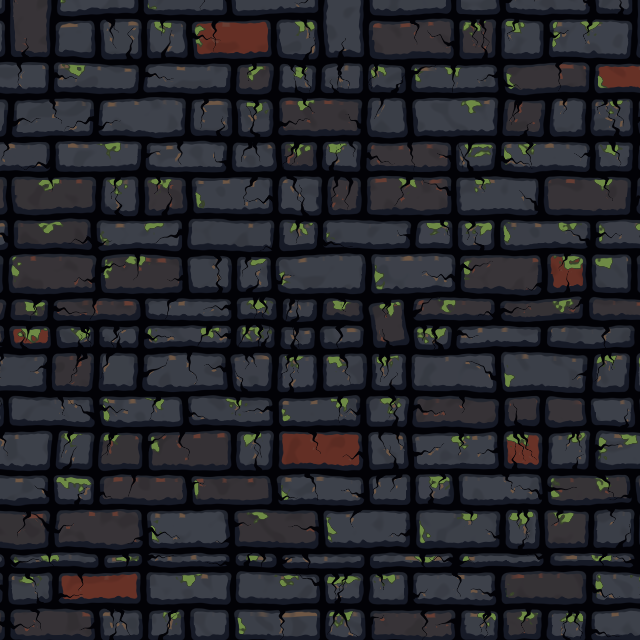
Write a WebGL 1 fragment shader that draws this texture.

```glsl
precision highp float;
// A dungeon wall of dark stone bricks in 18 uneven courses, about nine bricks across.
// Each course is a row of units; random joints are dropped so that some bricks span two.
// Distance functions shape rim, face and cracks; gradient noise adds wear, chips and moss.

#define CANVAS 768.0        // design units across the canvas
#define UNIT_WIDTH 53.7     // width of a single brick
#define GAP 3.6             // half width of the mortar
#define RIM 4.0             // shaded border of a brick
#define WOBBLE 4.0          // waviness of the courses
#define JITTER 7.0          // shift of the vertical joints
#define CRACKED 0.68        // chance of each crack
#define MOSSY 0.42          // chance of moss
#define BROWN 0.32          // chance of a brown brick
#define RED 0.025           // chance of a red brick

uniform vec2 u_resolution;

float hash(vec2 p) {
  vec3 q = fract(p.xyx * vec3(0.1031, 0.1030, 0.0973));
  q += dot(q, q.yzx + 33.33);
  return fract((q.x + q.y) * q.z);
}

float slope(vec2 cell, vec2 offset) {
  float angle = 6.2832 * hash(cell);
  return dot(vec2(cos(angle), sin(angle)), offset);
}

float noise(vec2 p) {
  vec2 i = floor(p), f = p - i, e = vec2(1.0, 0.0);
  vec2 u = f * f * f * (f * (f * 6.0 - 15.0) + 10.0);
  return mix(mix(slope(i, f), slope(i + e, f - e), u.x),
             mix(slope(i + e.yx, f - e.yx), slope(i + 1.0, f - 1.0), u.x), u.y);
}

float roundBox(vec2 p, vec2 halfSize, float radius) {
  radius = min(radius, min(halfSize.x, halfSize.y));
  vec2 q = abs(p) - halfSize + radius;
  return length(max(q, 0.0)) + min(max(q.x, q.y), 0.0) - radius;
}

float fill(float d) {
  float soft = 0.75 * CANVAS / u_resolution.y;
  return 1.0 - smoothstep(-soft, soft, d);
}

// Course layout: tall and low rows alternate, with a few narrow ones
float rowHeight(float row) {
  if (row > 15.5) return 44.0;
  if (row > 14.5) return 23.0;
  if (row > 7.5 && row < 9.5) return 33.0;
  float tallParity = row < 8.0 ? 1.0 : 0.0;
  return row < 0.5 || mod(row, 2.0) == tallParity ? 52.0 : 42.0;
}

bool isLoose(float unit, float row) { return unit == 8.0 && row > 7.5 && row < 9.5; }
bool isTall(float unit, float row) {
  return isLoose(unit, row) || (row < 1.5 && mod(unit, 7.0) == 0.0);
}
bool besideTall(float k, float row) { return isTall(k, row) || isTall(k - 1.0, row); }

float jointWeight(float k, float row) {
  return besideTall(k, row) ? 2.0 : hash(vec2(k + 40.0, row + 7.0)) + 0.3 * mod(k + row, 2.0);
}
bool hasJoint(float k, float row) {
  return jointWeight(k, row) >= min(jointWeight(k - 1.0, row), jointWeight(k + 1.0, row));
}
float jointX(float k, float row) {
  float shift = besideTall(k, row) ? 0.0 : hash(vec2(k + 9.0, row + 61.0)) - 0.5;
  return 10.0 + UNIT_WIDTH * k + JITTER * shift;
}

void main() {
  vec2 p = gl_FragCoord.xy / u_resolution.y * CANVAS;
  p.y = CANVAS - p.y;
  p += WOBBLE * vec2(noise(p / 45.0), noise(p / 55.0 + 19.0));

  // Find the course, then the brick
  float top = -31.0, row = 0.0;
  for (int i = 0; i < 17; i++) {
    if (p.y < top + rowHeight(row)) break;
    top += rowHeight(row);
    row += 1.0;
  }
  float bottom = top + rowHeight(row);
  float unit = floor((p.x - 10.0) / UNIT_WIDTH);
  if (p.x < jointX(unit, row)) unit -= 1.0;
  else if (p.x >= jointX(unit + 1.0, row)) unit += 1.0;
  float left = hasJoint(unit, row) ? unit : unit - 1.0;
  float right = hasJoint(unit + 1.0, row) ? unit + 1.0 : unit + 2.0;
  vec2 corner = vec2(jointX(left, row), jointX(right, row));
  bool loose = isLoose(unit, row);
  if (isTall(unit, row)) {
    if (mod(row, 2.0) < 0.5) bottom += rowHeight(row + 1.0);
    else { top -= rowHeight(row - 1.0); row -= 1.0; }
  }

  // Brick space: centred, slightly tilted, y pointing down
  vec2 id = vec2(left + 23.0, row + 31.0);
  float seed = 97.0 * hash(id);
  vec2 size = 0.5 * vec2(corner.y - corner.x, bottom - top) - GAP - (loose ? 2.0 : 0.0);
  vec2 q = p - 0.5 * vec2(corner.x + corner.y, top + bottom);
  float tilt = loose ? 0.15 : 0.03 * (hash(id + 3.0) - 0.5);
  q = vec2(q.x * cos(tilt) - q.y * sin(tilt), q.x * sin(tilt) + q.y * cos(tilt));
  float grain = noise(q / 8.0 + seed);
  vec2 faceSize = size - vec2(RIM, RIM + 0.5);
  float brick = roundBox(q, size, 6.0) + 1.5 * noise(q / 14.0 + seed);
  float notch = step(0.0, q.y) * 5.0 * max(noise(vec2(q.x / 9.0, seed)), 0.0);
  float face = roundBox(q + vec2(0.0, 1.5), faceSize, 4.0) + 2.0 * grain + notch;

  // Cracks enter wide bricks from the sides, narrow ones from top and bottom
  float crack = 99.0, lip = 99.0, moss = 99.0;
  for (int i = 0; i < 3; i++) {
    vec2 key = id + 13.0 * float(i + 1);
    float a = hash(key), b = hash(key + 5.0), side = i == 1 ? 1.0 : -1.0;
    bool wide = size.x > 36.0 && i < 2;
    vec2 start = wide ? vec2(side * size.x, (a - 0.4) * size.y) : vec2((a - 0.5) * size.x, side * size.y);
    vec2 dir = normalize(wide ? vec2(-side, b - 0.65) : vec2(b - 0.5, -side));
    float reach = mix(16.0, 40.0, hash(key + 8.0));
    float t = dot(q - start, dir);
    float s = dot(q - start, vec2(-dir.y, dir.x)) + 7.0 * noise(vec2(t / 8.0, a * 50.0));
    float taper = clamp(1.0 - t / reach, 0.0, 1.0);
    float skip = 99.0 * step(CRACKED, hash(key + 11.0));
    crack = min(crack, max(abs(s) - 0.9 * taper - 3.0 * pow(taper, 4.0), t - reach) + skip);
    lip = min(lip, max(max(abs(s * sign(dir.x) - 2.5) - 1.5, t - reach), 2.0 - 10.0 * grain) + skip);
    if (i != 1) moss = min(moss, length((q - start) * vec2(1.0, 0.8)) - 11.0 + 12.0 * grain
                                 + 99.0 * step(MOSSY, hash(key + 17.0)));
  }
  float chip = max(abs(q.y + faceSize.y) - 3.0, 2.5 - 10.0 * noise(vec2(q.x / 15.0, seed + 4.0)));
  chip = min(chip, lip);

  // Colours, from mortar up to moss and cracks
  float kind = hash(id + 29.0);
  bool brown = kind < BROWN, red = kind < RED;
  vec3 mortarColor = vec3(0.008, 0.008, 0.025);
  vec3 rimColor = mix(vec3(0.085, 0.10, 0.15), vec3(0.13, 0.145, 0.18), fill(q.y + 0.5 * size.y));
  vec3 stone = red ? vec3(0.40, 0.19, 0.15) : brown ? vec3(0.215, 0.20, 0.215) : vec3(0.235, 0.25, 0.285);
  stone *= 1.0 + 0.06 * (hash(id + 41.0) - 0.5);
  stone *= 1.0 - 0.09 * fill(2.0 - 8.0 * noise(q / 22.0 + seed));
  vec3 chipColor = brown ? vec3(0.40, 0.24, 0.20) : vec3(0.43, 0.34, 0.27);
  vec3 mossColor = mix(vec3(0.22, 0.26, 0.17), vec3(0.43, 0.54, 0.27), fill(moss + 2.0));
  vec3 surface = mix(mix(stone, chipColor, fill(chip)), mossColor, fill(moss));
  vec3 color = mix(mortarColor, rimColor, fill(brick));
  color = mix(color, surface, fill(max(face, brick)));
  color = mix(color, mortarColor, fill(crack));
  gl_FragColor = vec4(color, 1.0);
}
```
